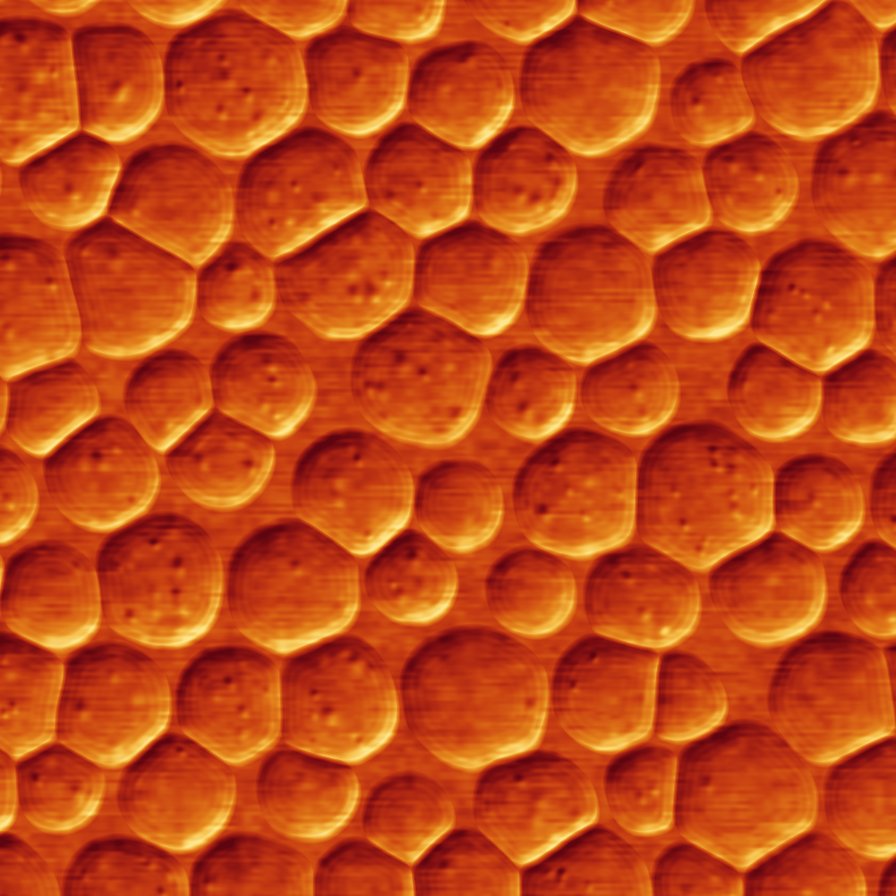
This texture is drawn by a Shadertoy shader. Its source:

```glsl
// Packed round grains in glowing orange, shaded like a scanned relief.
// Discs of mixed radius sit on a relaxed hexagonal lattice and flatten where
// they meet; the slope of their rims, pits and scan lines picks the colour.

const float SPACING = 0.131;          // lattice pitch
const float JITTER = 0.25;            // centre scatter, in pitches
const float RADIUS_MIN = 0.047;
const float RADIUS_MAX = 0.084;
const float RELAX = 0.33;             // how far neighbours push apart
const float CORNER = 0.008;           // rounding of the flattened corners
const float RIM_WIDTH = 0.012;
const float SLOPE_STEP = 0.0045;      // half width of the slope sample
const vec2 LIGHT = vec2(0.50, -0.866);
const float BASE_TONE = 2.03;         // tones are positions on the palette
const float BRIGHT_RIM = 4.7;
const float DARK_RIM = 3.4;
const float TILT = 1.15;              // tone change across a grain
const float PIT_PITCH = 0.026;
const float PIT_SIZE = 0.0056;
const float SCAN_LINES = 250.0;

const vec3 PALETTE[8] = vec3[8](
    vec3(0.37, 0.02, 0.06), vec3(0.51, 0.06, 0.07), vec3(0.67, 0.14, 0.07),
    vec3(0.78, 0.24, 0.07), vec3(0.84, 0.37, 0.08), vec3(0.89, 0.52, 0.11),
    vec3(0.96, 0.74, 0.28), vec3(0.99, 0.90, 0.55));

vec3 grains[25];                      // centre and radius near this pixel

float hash(vec2 p) {
    return fract(sin(dot(p, vec2(127.1, 311.7))) * 43758.5453);
}

float noise(vec2 p) {
    vec2 i = floor(p), f = fract(p);
    f = f * f * (3.0 - 2.0 * f);
    return mix(mix(hash(i), hash(i + vec2(1, 0)), f.x),
               mix(hash(i + vec2(0, 1)), hash(i + vec2(1, 1)), f.x), f.y);
}

float smoothMin(float a, float b, float k) {
    float h = max(k - abs(a - b), 0.0) / k;
    return min(a, b) - 0.25 * k * h * h;
}

// Scattered disc of one lattice cell
vec3 looseGrain(vec2 cell) {
    vec2 shift = vec2(hash(cell + 3.7), hash(cell + 17.3)) - 0.5;
    vec2 centre = vec2(cell.x + 0.5 * cell.y, 0.866 * cell.y) + 2.0 * JITTER * shift;
    return vec3(centre * SPACING, mix(RADIUS_MIN, RADIUS_MAX, hash(cell + 41.9)));
}

// The same disc after one push from its six neighbours
vec3 packedGrain(vec2 cell) {
    vec3 g = looseGrain(cell);
    vec2 push = vec2(0.0);
    for (int y = -1; y <= 1; y++)
    for (int x = -1; x <= 1; x++) {
        if (x == y) continue;
        vec3 n = looseGrain(cell + vec2(x, y));
        vec2 away = g.xy - n.xy;
        push += normalize(away) * (0.98 * (g.z + n.z) - length(away));
    }
    return vec3(g.xy + RELAX * push, g.z);
}

// Distance inward from the edge of the grain that owns p
float edgeDistance(vec2 p, out vec3 owner) {
    float best = 1e5;
    int id = 0;
    for (int i = 0; i < 25; i++) {
        vec2 v = p - grains[i].xy;
        float power = dot(v, v) - grains[i].z * grains[i].z;
        if (power < best) { best = power; id = i; }
    }
    owner = grains[id];
    float d = owner.z - length(p - owner.xy);
    for (int i = 0; i < 25; i++) {
        if (i == id) continue;
        vec2 v = grains[i].xy - owner.xy;
        float span = length(v);
        float border = 0.5 * (span + (owner.z * owner.z - grains[i].z * grains[i].z) / span);
        d = smoothMin(d, border - dot(p - owner.xy, v) / span, CORNER);
    }
    return d;
}

float height(vec2 p) {
    vec3 owner;
    return 1.0 - exp(-max(edgeDistance(p, owner), 0.0) / RIM_WIDTH);
}

// Dimples, mostly dark with a lit lower edge, and a few pale bumps
float pits(vec2 p, float density) {
    float tone = 0.0;
    vec2 base = floor(p / PIT_PITCH);
    for (int y = -1; y <= 1; y++)
    for (int x = -1; x <= 1; x++) {
        vec2 cell = base + vec2(x, y);
        if (hash(cell + 71.3) > density) continue;
        vec2 v = p - (cell + vec2(hash(cell + 5.1), hash(cell + 9.2))) * PIT_PITCH;
        float size = PIT_SIZE * mix(0.7, 1.5, hash(cell + 23.4));
        float depth = mix(0.4, 2.1, hash(cell + 61.8));
        vec2 lit = v - LIGHT * size * 1.6;
        tone += 1.3 * exp(-dot(lit, lit) / (size * size));
        tone -= depth * exp(-dot(v, v) / (size * size));
    }
    return tone;
}

vec3 palette(float tone) {
    float t = clamp(tone + 1.0, 0.0, 6.99);
    int i = int(t);
    return mix(PALETTE[i], PALETTE[i + 1], fract(t));
}

void mainImage(out vec4 fragColor, in vec2 fragCoord) {
    vec2 uv = fragCoord / iResolution.y;
    vec2 p = uv + 0.009 * (vec2(noise(uv * 20.0), noise(uv * 20.0 + 50.0)) - 0.5);

    // Gather the grains around this point
    float row = p.y / (0.866 * SPACING);
    vec2 cell = floor(vec2(p.x / SPACING - 0.5 * row, row) + 0.5);
    for (int i = 0; i < 25; i++)
        grains[i] = packedGrain(cell + vec2(i % 5 - 2, i / 5 - 2));

    // Rim light from the slope, then a gentle tilt over each grain
    vec3 grain;
    float d = edgeDistance(p, grain);
    vec2 reach = LIGHT * SLOPE_STEP;
    float slope = (height(p - reach) - height(p + reach)) * RIM_WIDTH / (2.0 * SLOPE_STEP);
    float inside = smoothstep(0.0, 0.012, d);
    float facing = dot(p - grain.xy, LIGHT) / grain.z;
    float rimVariation = mix(0.75, 1.25, noise(uv * 16.0 + 30.0));
    float tone = BASE_TONE + slope * rimVariation * (slope > 0.0 ? BRIGHT_RIM : DARK_RIM);
    tone += TILT * facing * inside;

    // Faint echoes along the rim, pits and soft mottling
    tone += 0.28 * sin(d * 700.0) * exp(-abs(d) / 0.018) * inside;
    float density = 0.6 * hash(floor(grain.xy * 4000.0));
    tone += pits(p, density) * smoothstep(0.008, 0.022, d);
    tone += 0.8 * (noise(uv * 50.0) - 0.5) + 0.75 * (noise(uv * 105.0 + 7.0) - 0.5);

    // Horizontal scan lines
    tone += 0.7 * (noise(uv * vec2(16.0, SCAN_LINES)) - 0.5);
    tone += 0.5 * (noise(uv * vec2(70.0, SCAN_LINES) + 90.0) - 0.5);

    fragColor = vec4(palette(tone), 1.0);
}
```
